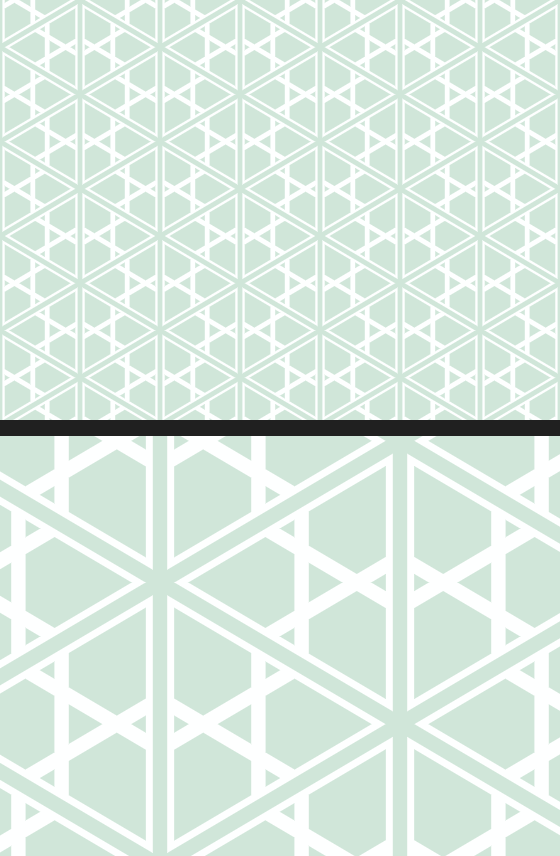
Top, the full canvas; bottom, a detail of the centre.
Reproduce this pattern procedurally as a Shadertoy shader.

```glsl
// Triangular lattice of outlined white triangles, each crossed by three interlaced bars on pale mint.

// Lengths of the lattice are in canvas heights
const float COLUMN_WIDTH = 4.0 / 21.0;   // seven columns across a 4:3 canvas
const float ROW_HEIGHT   = 0.2248;       // vertical side of a triangle

// Measures inside a triangle, as fractions of its height
const float OUTLINE_CENTER = 0.0445;
const float OUTLINE_HALF   = 0.0145;
const float BAR_CENTER     = 0.410;
const float BAR_HALF       = 0.030;

const vec3 MINT  = vec3(0.816, 0.902, 0.851);
const vec3 WHITE = vec3(0.995, 1.0, 1.0);

// Barycentric coordinates within the triangle that contains p
vec3 triangleCoords(vec2 p) {
    float u = p.x / COLUMN_WIDTH;
    float v = p.y / ROW_HEIGHT + 0.5;
    vec3 bary = fract(vec3(u, v - 0.5 * u, -v - 0.5 * u));
    // Fractions sum to 1 in one orientation and to 2 in the other
    return dot(bary, vec3(1.0)) > 1.5 ? 1.0 - bary : bary;
}

float minComponent(vec3 v) {
    return min(v.x, min(v.y, v.z));
}

// Signed distance to the white linework, in triangle heights
float lineworkDistance(vec3 bary) {
    float edge = minComponent(bary);
    float outline = abs(edge - OUTLINE_CENTER) - OUTLINE_HALF;
    float bars = minComponent(abs(bary - BAR_CENTER)) - BAR_HALF;
    // Keep the bars inside the outline
    bars = max(bars, OUTLINE_CENTER - edge);
    return min(outline, bars);
}

void mainImage(out vec4 fragColor, in vec2 fragCoord) {
    // The lattice is anchored to the top left corner
    vec2 p = vec2(fragCoord.x, iResolution.y - fragCoord.y) / iResolution.y;
    float pixel = 1.0 / (COLUMN_WIDTH * iResolution.y);

    float d = lineworkDistance(triangleCoords(p));
    float coverage = clamp(0.5 - d / pixel, 0.0, 1.0);
    fragColor = vec4(mix(MINT, WHITE, coverage), 1.0);
}
```
